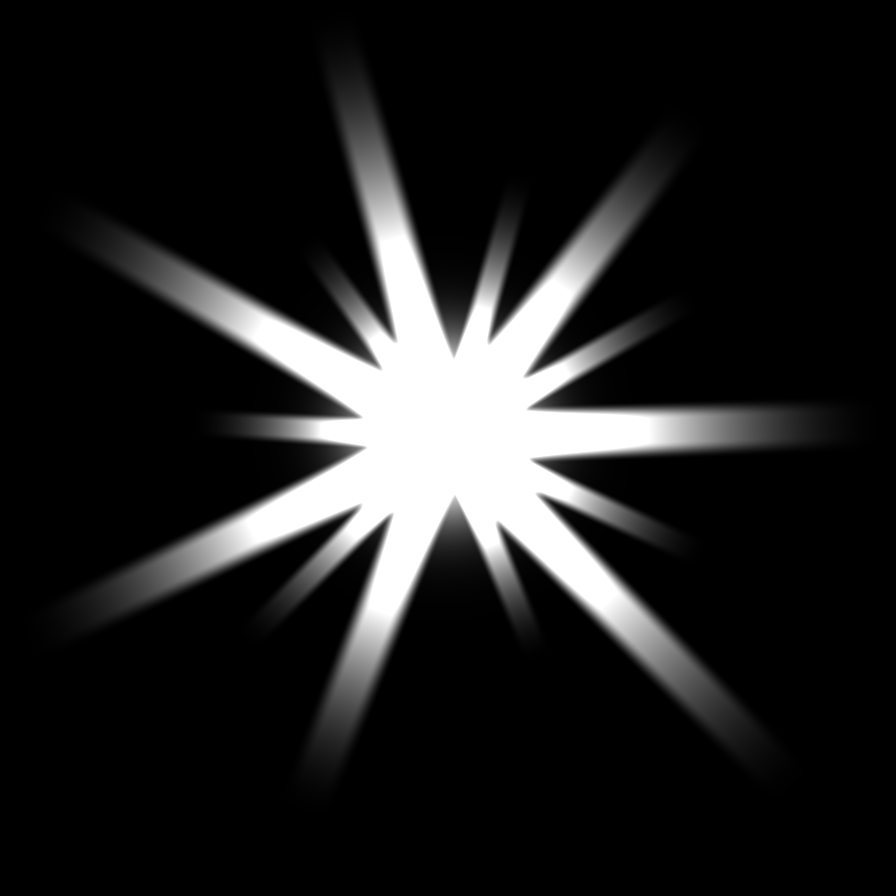
Write a three.js fragment shader that draws this background.

```glsl
// A white starburst on black: seven long and seven short soft rays
// spread unevenly around a glowing core. Each ray is a distance band
// that fades toward its tip; all light is summed and clipped to white.
#define CENTER vec2(0.5, 0.512)
#define LONG_WIDTH 0.0325
#define SHORT_WIDTH 0.0185
#define RAY_GAIN 3.4
#define EDGE_START 0.38
#define GLOW_OFFSET vec2(-0.005, 0.010)
#define GLOW_RADIUS 0.081
#define GLOW_GAIN 2.0

varying vec2 vUv;

// Light of one ray; angle in degrees, reach and halfWidth in canvas units
float rayLight(vec2 p, float angle, float reach, float halfWidth) {
  float a = radians(angle);
  vec2 dir = vec2(cos(a), sin(a));
  float along = max(dot(p, dir), 0.0);
  float dist = length(p - dir * along);
  float fade = 1.0 - clamp(along / max(reach, 0.001), 0.0, 1.0);
  float band = 1.0 - smoothstep(EDGE_START * halfWidth, halfWidth, dist);
  return RAY_GAIN * fade * fade * band;
}

// A long ray (angle, reach) and its short neighbour (angle, reach)
float rayPair(vec2 p, vec4 pair) {
  return rayLight(p, pair.x, pair.y, LONG_WIDTH)
       + rayLight(p, pair.z, pair.w, SHORT_WIDTH);
}

void main() {
  vec2 p = vUv - CENTER;

  // Ray pairs, counter-clockwise; the zero column is an empty slot
  mat4 upperPairs = mat4(
      1.9, 0.490,  29.6, 0.320,
     52.7, 0.460,  74.5, 0.310,
    105.6, 0.500, 125.8, 0.275,
    150.1, 0.530, 176.7, 0.290);
  mat4 lowerPairs = mat4(
    205.6, 0.530, 225.2, 0.325,
    248.8, 0.455, 292.3, 0.270,
    314.6, 0.560, 335.2, 0.320,
      0.0, 0.0,     0.0, 0.0);

  // Round core glow
  vec2 g = (p - GLOW_OFFSET) / GLOW_RADIUS;
  float light = GLOW_GAIN * exp(-dot(g, g));

  // Sum of all rays
  for (int i = 0; i < 4; i++) {
    light += rayPair(p, upperPairs[i]) + rayPair(p, lowerPairs[i]);
  }

  gl_FragColor = vec4(vec3(clamp(light, 0.0, 1.0)), 1.0);
}
```
